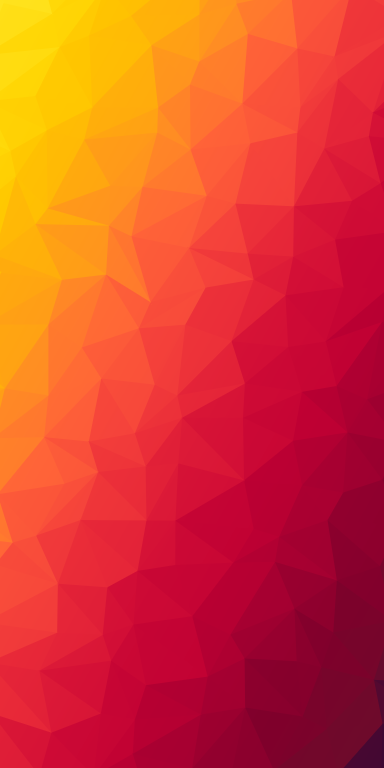
A WebGL 1 fragment shader for this background:

```glsl
precision highp float;

uniform vec2 u_resolution;

const float ROWS = 16.0;                  // mesh cells over the canvas height
const float JITTER = 0.36;                // vertex offset in cells
const float SHADE_NOISE = 0.035;          // random ramp shift per facet
const float FACET = 0.85;                 // 1 = flat facets, 0 = smooth gradient
const vec2 RAMP_DIR = vec2(0.47, 0.53);   // ramp growth to the right and downward

const vec3 LEMON   = vec3(1.00, 0.89, 0.12);
const vec3 YELLOW  = vec3(1.00, 0.84, 0.02);
const vec3 GOLD    = vec3(1.00, 0.77, 0.00);
const vec3 AMBER   = vec3(1.00, 0.67, 0.05);
const vec3 ORANGE  = vec3(1.00, 0.55, 0.14);
const vec3 CORAL   = vec3(1.00, 0.39, 0.22);
const vec3 SCARLET = vec3(0.96, 0.26, 0.23);
const vec3 RED     = vec3(0.91, 0.16, 0.22);
const vec3 CRIMSON = vec3(0.82, 0.05, 0.21);
const vec3 RUBY    = vec3(0.75, 0.00, 0.20);
const vec3 GARNET  = vec3(0.64, 0.00, 0.19);
const vec3 WINE    = vec3(0.50, 0.00, 0.17);
const vec3 MAROON  = vec3(0.43, 0.04, 0.17);
const vec3 PLUM    = vec3(0.24, 0.03, 0.20);

float hash(vec2 p) {
  return fract(sin(dot(p, vec2(127.1, 311.7))) * 43758.5453);
}

float cross2(vec2 a, vec2 b) {
  return a.x * b.y - a.y * b.x;
}

float stepTo(float from, float to, float t) {
  return clamp((t - from) / (to - from), 0.0, 1.0);
}

// Colour ramp from bright yellow to dark plum
vec3 ramp(float t) {
  vec3 c = mix(LEMON, YELLOW, stepTo(0.00, 0.08, t));
  c = mix(c, GOLD,    stepTo(0.08, 0.15, t));
  c = mix(c, AMBER,   stepTo(0.15, 0.22, t));
  c = mix(c, ORANGE,  stepTo(0.22, 0.29, t));
  c = mix(c, CORAL,   stepTo(0.29, 0.37, t));
  c = mix(c, SCARLET, stepTo(0.37, 0.44, t));
  c = mix(c, RED,     stepTo(0.44, 0.50, t));
  c = mix(c, CRIMSON, stepTo(0.50, 0.58, t));
  c = mix(c, RUBY,    stepTo(0.58, 0.66, t));
  c = mix(c, GARNET,  stepTo(0.66, 0.75, t));
  c = mix(c, WINE,    stepTo(0.75, 0.85, t));
  c = mix(c, MAROON,  stepTo(0.85, 0.93, t));
  return mix(c, PLUM, stepTo(0.93, 1.00, t));
}

// Ramp position of a point given in mesh cells
float rampPosition(vec2 p) {
  vec2 uv = p * u_resolution.y / (ROWS * u_resolution);
  return dot(RAMP_DIR, vec2(uv.x, 1.0 - uv.y));
}

// Jittered mesh vertex
vec2 vertex(vec2 id) {
  vec2 offset = vec2(hash(id), hash(id + 57.3)) * 2.0 - 1.0;
  return id + JITTER * offset;
}

float area(vec2 a, vec2 b, vec2 c) {
  return cross2(b - a, c - a);
}

// Signed distance to the left side of an edge
float edge(vec2 p, vec2 a, vec2 b) {
  return cross2(b - a, p - a) / length(b - a);
}

// Facet colour in rgb, weighted by its smoothed coverage in alpha
vec4 facet(vec2 p, vec2 a, vec2 b, vec2 c, float pixel) {
  float inside = min(edge(p, a, b), min(edge(p, b, c), edge(p, c, a)));
  float coverage = clamp(0.5 + inside / pixel, 0.0, 1.0);
  vec2 center = (a + b + c) / 3.0;
  float t = rampPosition(mix(p, center, FACET));
  t += SHADE_NOISE * (hash(floor(center * 32.0)) - 0.5);
  return vec4(ramp(t), 1.0) * coverage;
}

void main() {
  float pixel = ROWS / u_resolution.y;
  vec2 p = gl_FragCoord.xy * pixel;
  vec4 sum = vec4(0.0);

  // Blend the facets of the surrounding cells
  for (int j = -1; j <= 1; j++) {
    for (int i = -1; i <= 1; i++) {
      vec2 id = floor(p) + vec2(float(i), float(j));
      vec2 a = vertex(id);
      vec2 b = vertex(id + vec2(1.0, 0.0));
      vec2 c = vertex(id + vec2(1.0, 1.0));
      vec2 d = vertex(id + vec2(0.0, 1.0));

      // Split along the diagonal that avoids slivers
      float splitAC = min(area(a, b, c), area(a, c, d));
      float splitBD = min(area(a, b, d), area(b, c, d));
      if (splitAC > splitBD) {
        sum += facet(p, a, b, c, pixel) + facet(p, a, c, d, pixel);
      } else {
        sum += facet(p, a, b, d, pixel) + facet(p, b, c, d, pixel);
      }
    }
  }
  gl_FragColor = vec4(sum.rgb / max(sum.a, 0.001), 1.0);
}
```
